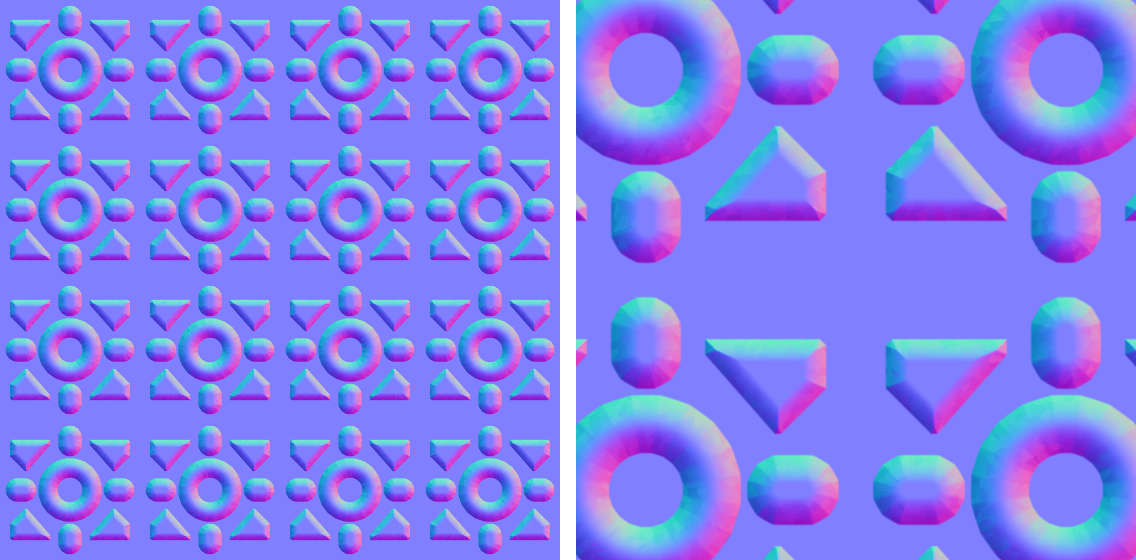
Left, the full canvas; right, a detail of the centre.
Write a three.js fragment shader that draws this texture map.

```glsl
// Tangent-space normal map of a raised rosette on a 4 x 4 grid: a faceted ring,
// four capsule studs on the axes and four bevelled gems on the diagonals.
// Distances become domed heights; their slopes are encoded as colour.

varying vec2 vUv;

// Lengths are in tile units, with each tile spanning -0.5 to 0.5.
const float TILES = 4.0;
const float RING_RADIUS = 0.157;
const float RING_HALF_WIDTH = 0.069;
const float RING_SIDES = 20.0;
const float STUD_DISTANCE = 0.350;
const float STUD_RADIUS = 0.083;
const float STUD_STRETCH = 0.026;
const float STUD_SIDES = 12.0;
const float STUD_BEVEL = 0.066;
const float GEM_BEVEL = 0.053;
const float RELIEF = 0.82;
const float FACETING = 0.65;
const float LEAN = 0.18;
const float CHIP_GRID = 192.0;
const float CHIP_STRENGTH = 0.22;
const float TILE_VARIATION = 0.08;
const float EDGE_SOFTNESS = 0.007;
const float SLOPE_STEP = 0.004;
const vec3 FLAT_COLOR = vec3(0.497, 0.497, 1.0);

float hash(vec2 p) {
  vec3 q = fract(vec3(p.xyx) * 0.1031);
  q += dot(q, q.yzx + 33.33);
  return fract((q.x + q.y) * q.z);
}

// Radius that is partly flattened into a regular polygon.
float facetRadius(vec2 p, float sides) {
  float wedge = 6.28318 / sides;
  float a = atan(p.y, p.x + 0.00001);
  a -= wedge * floor(a / wedge + 0.5);
  return length(p) * mix(1.0, cos(a), FACETING);
}

// Rounded rise from the rim to a plateau; steep and negative outside.
float dome(float dist, float bevel) {
  float x = min(-dist / bevel, 1.0);
  return RELIEF * bevel * (x < 0.0 ? 2.0 * x : x * (2.0 - x));
}

float ringDistance(vec2 p) {
  return abs(facetRadius(p, RING_SIDES) - RING_RADIUS) - RING_HALF_WIDTH;
}

float studDistance(vec2 q) {
  q = q.y > q.x ? q.yx : q;
  q.x = max(abs(q.x - STUD_DISTANCE) - STUD_STRETCH, 0.0);
  return facetRadius(q, STUD_SIDES) - STUD_RADIUS;
}

// Convex gem cut by straight planes, with small corner chamfers.
float gemDistance(vec2 q) {
  float sides = max(q.x - 0.429, q.y - 0.359);
  float slants = max((q.x - q.y - 0.187) * 0.707,
                     0.319 - dot(q, vec2(0.752, 0.660)));
  float chamfers = max(max(0.141 - q.x, 0.134 - q.y),
                       (q.x + q.y - 0.773) * 0.707);
  return max(max(sides, slants), chamfers);
}

float relief(vec2 p) {
  vec2 q = abs(p);
  float h = dome(ringDistance(p), RING_HALF_WIDTH);
  h = max(h, dome(studDistance(q), STUD_BEVEL));
  return max(h, dome(gemDistance(q), GEM_BEVEL));
}

// Wrapping cellular noise: a random tilt for each chip of the surface.
vec2 chipTilt(vec2 uv) {
  vec2 p = uv * CHIP_GRID;
  vec2 base = floor(p);
  vec2 tilt = vec2(0.0);
  float nearest = 9.0;
  for (int j = -1; j <= 1; j++) {
    for (int i = -1; i <= 1; i++) {
      vec2 cell = base + vec2(float(i), float(j));
      vec2 id = mod(cell, CHIP_GRID);
      vec2 rnd = vec2(hash(id), hash(id + 211.0));
      float d = length(cell + rnd - p);
      if (d < nearest) {
        nearest = d;
        tilt = rnd - 0.5;
      }
    }
  }
  return tilt;
}

void main() {
  vec2 grid = vUv * TILES;
  vec2 p = fract(grid) - 0.5;
  vec2 tile = mod(floor(grid), TILES);

  // Slope by central differences
  vec2 e = vec2(SLOPE_STEP, 0.0);
  vec2 slope = vec2(relief(p - e.xy) - relief(p + e.xy),
                    relief(p - e.yx) - relief(p + e.yx)) / (2.0 * SLOPE_STEP);

  // Wear and variation between tiles
  slope += chipTilt(vUv) * CHIP_STRENGTH * length(slope);
  slope *= 1.0 + TILE_VARIATION * (hash(tile + 7.0) - 0.5);

  // Encoded normal over the flat ground
  vec3 normal = normalize(vec3(slope, 1.0));
  normal.x -= LEAN * normal.y;
  float edge = EDGE_SOFTNESS * RELIEF;
  float cover = smoothstep(-edge, edge, relief(p));
  gl_FragColor = vec4(mix(FLAT_COLOR, 0.5 + 0.5 * normal, cover), 1.0);
}
```
